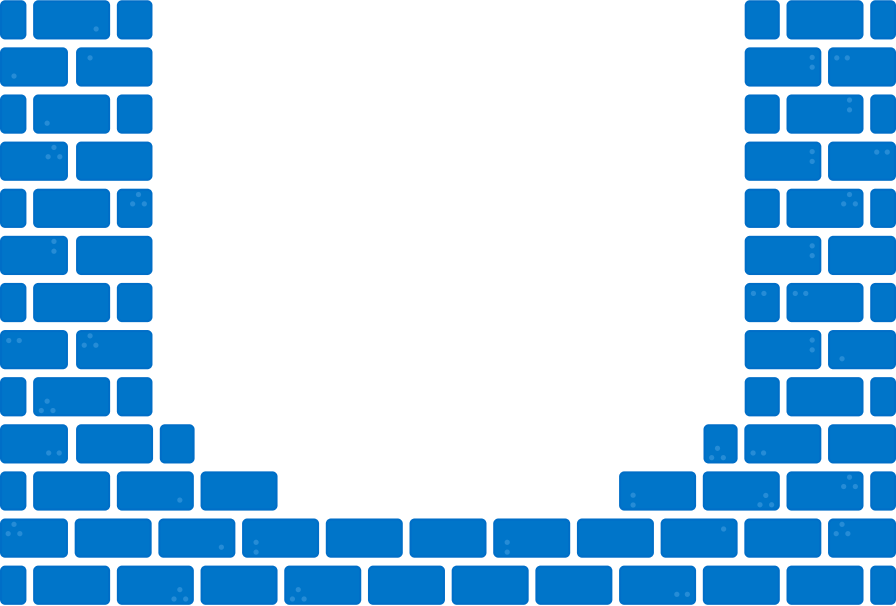
This background is drawn by a WebGL 2 fragment shader. Its source:

```glsl
#version 300 es
precision highp float;
// A blue brick frame, open at the top, with small speckles on the bricks.

#define CANVAS vec2(768.0, 519.0)  // layout units across and down
#define PITCH vec2(71.75, 40.35)   // distance between brick centres
#define BRICK vec2(66.0, 33.6)     // full brick size
#define CORNER 4.5
#define DOT_RADIUS 2.2
#define SPECKLED 0.62              // share of bricks with dots
#define WHITE vec3(1.0)
#define BLUE vec3(0.0, 0.46, 0.79)
#define RIM_BLUE vec3(0.0, 0.43, 0.78)
#define DOT_BLUE vec3(0.15, 0.55, 0.84)

uniform vec2 u_resolution;
out vec4 outColor;

float hash(vec2 p) {
    vec3 q = fract(p.xyx * vec3(0.1031, 0.1030, 0.0973));
    q += dot(q, q.yzx + 33.33);
    return fract((q.x + q.y) * q.z);
}

float roundedBox(vec2 p, vec2 halfSize, float radius) {
    vec2 q = abs(p) - halfSize + radius;
    return length(max(q, 0.0)) + min(max(q.x, q.y), 0.0) - radius;
}

// Inner limits of the left and right walls; the lowest two rows are closed.
vec2 openingEdges(float row) {
    if (row < 9.0) return vec2(130.7, 638.3);
    if (row < 10.0) return vec2(166.8, 603.0);
    if (row < 11.0) return vec2(238.3, 530.5);
    return CANVAS.xx * vec2(1.0, 0.0);
}

// Distance to a cluster of one, two or three dots around the origin.
float dotCluster(vec2 p, float kind) {
    if (kind < 0.3) return length(p) - DOT_RADIUS;
    if (kind < 0.5) return length(vec2(p.x, abs(p.y) - 4.2)) - DOT_RADIUS;
    if (kind < 0.7) return length(vec2(abs(p.x) - 4.5, p.y)) - DOT_RADIUS;
    float base = length(vec2(abs(p.x) - 5.0, p.y - 4.0));
    return min(base, length(p + vec2(0.0, 4.0))) - DOT_RADIUS;
}

void main() {
    vec2 uv = gl_FragCoord.xy / u_resolution;
    vec2 p = vec2(uv.x, 1.0 - uv.y) * CANVAS;
    float pixel = CANVAS.x / u_resolution.x;

    // Find the brick cell in a running bond.
    float row = clamp(round((p.y - 17.0) / PITCH.y), 0.0, 12.0);
    float odd = mod(row, 2.0);
    float firstX = mix(61.4, 97.0, odd);
    float column = round((p.x - firstX) / PITCH.x);
    float centerX = firstX + column * PITCH.x;

    // Cut the brick at the canvas sides and the opening.
    vec2 span = centerX + vec2(-0.5, 0.5) * BRICK.x;
    if (odd > 0.5 && row < 10.0 && column >= 0.0 && column < 2.0) span += 1.2;
    vec2 edges = openingEdges(row);
    vec2 limits = centerX < CANVAS.x * 0.5 ? vec2(0.0, edges.x)
                                           : vec2(edges.y, CANVAS.x);
    span = vec2(max(span.x, limits.x), min(span.y, limits.y));
    float width = span.y - span.x;

    vec3 color = WHITE;
    if (width > 12.0) {
        vec2 local = p - vec2(0.5 * (span.x + span.y), 17.0 + row * PITCH.y);
        vec2 halfSize = 0.5 * vec2(width, BRICK.y);
        float d = roundedBox(local, halfSize, CORNER);

        // Face with a slightly deeper rim.
        vec3 face = mix(BLUE, RIM_BLUE, smoothstep(-2.4, -1.2, d));

        // Dots sit near a corner; one right-hand column repeats its pair.
        vec2 id = vec2(column + 3.0, row + 5.0);
        float kind = hash(id + 17.0);
        vec2 side = sign(vec2(hash(id + 41.0), hash(id + 73.0)) - 0.5);
        vec2 place = side * max(halfSize - vec2(12.0, 9.0), 0.0);
        bool speckled = width > 25.0 && hash(id) < SPECKLED;
        if (odd > 0.5 && column == 8.0 && row < 9.0) {
            speckled = true;
            kind = 0.4;
            place = vec2(25.0, -4.0);
        }
        if (speckled) {
            float dots = dotCluster(local - place, kind);
            face = mix(face, DOT_BLUE, clamp(0.5 - dots / pixel, 0.0, 1.0));
        }
        color = mix(WHITE, face, clamp(0.5 - d / pixel, 0.0, 1.0));
    }
    outColor = vec4(color, 1.0);
}
```
